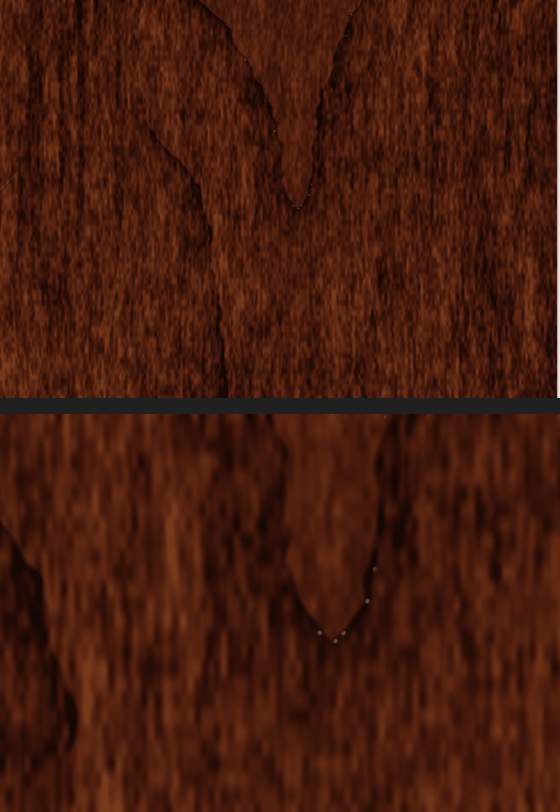
Top, the full canvas; bottom, a detail of the centre.
A WebGL 1 fragment shader for this texture:

```glsl
precision highp float;
// Dark red-brown cherry wood with a V-shaped cathedral figure and wavy growth rings.
// Stretched value noise makes fibres, flecks and streaks; one-sided exponential
// falloffs shade the rings, and the summed tone is mapped to a brown ramp.

uniform vec2 u_resolution;

float hash(vec2 p) {
  vec3 q = fract(vec3(p.xyx) * 0.1031);
  q += dot(q, q.yzx + 33.33);
  return fract((q.x + q.y) * q.z);
}

float noise(vec2 p) {
  vec2 i = floor(p);
  vec2 f = fract(p);
  f = f * f * (3.0 - 2.0 * f);
  return mix(mix(hash(i), hash(i + vec2(1.0, 0.0)), f.x),
             mix(hash(i + vec2(0.0, 1.0)), hash(i + 1.0), f.x), f.y);
}

// Noise centred on zero
float grain(vec2 p) {
  return noise(p) - 0.5;
}

// Sharp at d = 0, fading out towards positive d
float ringShade(float d, float fade) {
  return smoothstep(-0.004, 0.004, d) * exp(-max(d, 0.0) / fade);
}

// Ragged sideways shift of a ring edge
float ragged(float y, float seed) {
  return 0.022 * grain(vec2(y * 17.0, seed)) + 0.012 * grain(vec2(y * 55.0, seed + 9.0));
}

// Horizontal distance outside the V, negative within it
float cathedral(vec2 p) {
  float h = max(p.y - 0.47, 0.0);
  float tip = 0.024 * smoothstep(-0.01, 0.06, h);
  float left = 0.748 - tip - 0.76 * h * h + ragged(p.y, 3.0);
  float right = 0.748 + tip + 0.49 * h * h + ragged(p.y, 7.0);
  return max(max(left - p.x, p.x - right), 0.47 - p.y);
}

// Shading of the stepped ring on the left
float steppedRing(vec2 p) {
  float x = 0.33 + 0.13 * (1.0 - p.y) + 0.12 * (1.0 - smoothstep(0.5, 0.7, p.y));
  float d = x + 0.7 * ragged(p.y, 13.0) - p.x;
  float strength = mix(1.0, 0.55, smoothstep(0.55, 0.85, p.y));
  return strength * (0.5 * ringShade(d, 0.045) + 0.45 * ringShade(d, 0.01));
}

// Fainter, nearly straight rings on the right
float sideRings(vec2 p) {
  float shade = 0.0;
  for (int i = 0; i < 4; i++) {
    float k = float(i);
    float lean = 0.06 * smoothstep(0.3, 0.95, p.y) + 0.015 * p.y;
    float x = 1.08 + 0.075 * k - 0.025 * step(2.5, k) + lean * step(0.5, k);
    x += 0.6 * ragged(p.y * 0.5, 20.0 + k);
    float breaks = 0.35 + 0.65 * noise(vec2(p.y * 5.0, 31.0 + k));
    shade += breaks * (0.38 * ringShade(p.x - x, 0.009) + 0.15 * ringShade(p.x - x, 0.03));
  }
  float curve = 0.875 + 0.3 * p.y - 0.2 * p.y * p.y + 0.6 * ragged(p.y, 41.0);
  float fade = 1.0 - smoothstep(0.4, 0.62, p.y);
  return shade + 0.42 * fade * ringShade(p.x - curve, 0.012);
}

// Dark upright pore streaks, strongest towards the left
float poreStreaks(vec2 p) {
  float n = noise(vec2(p.x * 42.0 + 0.8 * noise(p * vec2(4.0, 5.0)), p.y * 1.8 + 50.0));
  float amount = 0.35 + 0.65 * (1.0 - smoothstep(0.25, 0.45, p.x));
  return 0.42 * amount * smoothstep(0.6, 0.85, n);
}

vec3 woodColor(float t) {
  t = clamp(t, -0.2, 1.45);
  return vec3(0.13, 0.04, 0.02) + vec3(0.23, 0.07, 0.03) * t + vec3(0.0, 0.04, 0.02) * t * t;
}

void main() {
  vec2 p = gl_FragCoord.xy / u_resolution.y;
  float edgeX = u_resolution.x / u_resolution.y;
  float pixel = 1.0 / u_resolution.y;

  // Fibres bend gently along the board
  vec2 q = p + vec2(0.02 * grain(p * vec2(3.0, 2.5)), 0.0);
  float fibres = 0.8 * grain(q * vec2(145.0, 24.0));
  float flecks = 0.75 * grain(q * vec2(175.0, 75.0) + 17.0);
  float streaks = 0.38 * grain(q * vec2(60.0, 4.0) + 29.0);
  float blotches = 0.4 * grain(q * vec2(9.0, 3.5) + 5.0) + 0.3 * grain(q * vec2(26.0, 18.0));

  // The wood within the V is calmer and lighter
  float d = cathedral(p);
  float inside = 1.0 - smoothstep(-0.004, 0.004, d);
  float tone = 0.73 + (fibres + flecks + streaks + blotches) * mix(1.0, 0.65, inside);
  tone += 0.03 * inside;

  // Growth rings and pores
  float rim = ringShade(d, 0.009);
  float rings = 0.42 * ringShade(d, 0.04) + 0.42 * rim + steppedRing(p) + sideRings(p);
  tone -= rings + poreStreaks(q) * (1.0 - inside);
  tone -= 0.3 * smoothstep(edgeX - 0.09, edgeX, p.x);
  vec3 color = woodColor(tone);

  // Tiny glints in the rim and a faint scratch on the left
  vec2 cell = p * 150.0;
  float glint = step(0.94, hash(floor(cell))) * smoothstep(0.45, 0.1, length(fract(cell) - 0.5));
  color += 0.28 * glint * smoothstep(0.35, 0.7, rim);
  float scratch = 1.0 - smoothstep(0.0, 0.003, abs(p.y - 0.522 - p.x));
  color += 0.1 * scratch * (1.0 - smoothstep(0.03, 0.05, p.x));

  // Pale margin beyond the board's right edge
  float margin = smoothstep(-pixel, pixel, p.x - edgeX + 0.007);
  gl_FragColor = vec4(mix(color, vec3(0.93, 0.87, 0.86), margin), 1.0);
}
```
